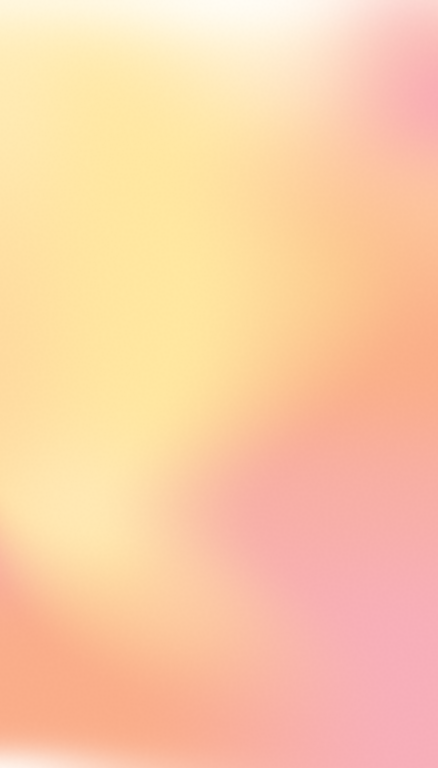
This background is drawn by a Shadertoy shader. Its source:

```glsl
// A soft vertical mesh gradient: butter yellow on the left, coral and pink on the right.
// Two curved, feathered borders divide the broad fields of colour; Gaussian glows
// add the haze and corners, and a faint cellular grain gives the surface some tooth.

const vec3 BUTTER = vec3(1.00, 0.905, 0.625);
const vec3 CREAM  = vec3(1.00, 0.915, 0.73);
const vec3 PEACH  = vec3(0.995, 0.79, 0.62);
const vec3 AMBER  = vec3(0.985, 0.77, 0.54);
const vec3 ORANGE = vec3(0.98, 0.68, 0.54);
const vec3 ROSE   = vec3(0.97, 0.685, 0.65);
const vec3 PINK   = vec3(0.97, 0.685, 0.725);
const vec3 MAUVE  = vec3(0.97, 0.64, 0.72);
const vec3 BLUSH  = vec3(1.00, 0.93, 0.87);
const vec3 WHITE  = vec3(1.00, 0.995, 0.98);

const float BORDER_X    = 0.69;  // resting place of the yellow-coral border
const float BULGE_DEPTH = 0.28;  // how far the rose field pushes left
const float BULGE_Y     = 0.33;
const float BULGE_SIZE  = 0.15;
const float FLOOR_Y     = 0.18;  // height of the orange floor
const float FLOOR_RISE  = 0.12;  // its extra height at the left side
const float GRAIN_CELLS = 110.0; // grain cells across the width
const float GRAIN_DEPTH = 0.008;

// Elliptical Gaussian, 1 at the centre
float glow(vec2 p, vec2 centre, vec2 radius) {
    vec2 d = (p - centre) / radius;
    return exp(-dot(d, d));
}

// Feathered step from 0 to 1 around zero
float feather(float d, float softness) {
    return smoothstep(-softness, softness, d);
}

vec2 hash2(vec2 cell) {
    vec3 q = fract(cell.xyx * vec3(0.1031, 0.1030, 0.0973));
    q += dot(q, q.yzx + 33.33);
    return fract((q.xx + q.yz) * q.zy);
}

// Distance to the nearest scattered point
float cellNoise(vec2 p) {
    vec2 cell = floor(p);
    float nearest = 2.0;
    for (int j = -1; j <= 1; j++)
        for (int i = -1; i <= 1; i++) {
            vec2 c = cell + vec2(i, j);
            nearest = min(nearest, length(c + hash2(c) - p));
        }
    return nearest;
}

// Colour of the right side, from pink below to peach above
vec3 rightColour(float y) {
    vec3 c = mix(PINK, ROSE, smoothstep(0.15, 0.37, y));
    c = mix(c, ORANGE, smoothstep(0.34, 0.53, y));
    return mix(c, PEACH, smoothstep(0.54, 0.79, y));
}

void mainImage(out vec4 fragColor, in vec2 fragCoord) {
    vec2 p = fragCoord / iResolution.xy;

    // Yellow field with a cream patch and a peach left side
    vec3 col = BUTTER;
    col = mix(col, PEACH, 0.42 * glow(p, vec2(-0.03, 0.50), vec2(0.20, 0.28)));
    col = mix(col, CREAM, 0.70 * glow(p, vec2(0.18, 0.34), vec2(0.22, 0.10)));

    // Coral field behind a curved border
    float bulge = exp(-pow(abs(p.y - BULGE_Y) / BULGE_SIZE, 2.0));
    float notch = 0.07 * exp(-pow(abs(p.y - 0.76) / 0.08, 2.0));
    float border = BORDER_X - BULGE_DEPTH * bulge - notch + 0.15 * smoothstep(0.76, 1.0, p.y);
    float right = feather(p.x - border, mix(0.28, 0.21, bulge));
    vec3 warm = mix(rightColour(p.y), AMBER, 0.7 * glow(p, vec2(0.74, 0.64), vec2(0.20, 0.11)));
    col = mix(col, warm, right);

    // Orange floor turning pink to the right
    float floorTop = FLOOR_Y + FLOOR_RISE * exp(-p.x / 0.16);
    float ground = feather(floorTop - p.y, 0.075 + 0.14 * p.x);
    vec3 groundColour = mix(ORANGE, PINK, smoothstep(0.25, 0.95, p.x));
    groundColour = mix(groundColour, ROSE, 0.7 * glow(p, vec2(0.0, 0.28), vec2(0.22, 0.07)));
    col = mix(col, groundColour, ground);
    col = mix(col, PEACH + vec3(0.0, 0.0, 0.05), 0.35 * glow(p, vec2(0.40, 0.215), vec2(0.16, 0.07)));

    // Blush veil, then white haze along the top
    col = mix(col, BLUSH, 0.50 * glow(p, vec2(0.66, 0.91), vec2(0.28, 0.085)));
    float haze = 0.62 * exp(-pow((1.0 - p.y) / 0.05, 1.5));
    float cloud = 0.85 * glow(p, vec2(0.57, 1.02), vec2(0.32, 0.085));
    float side = 0.20 * glow(p, vec2(0.0, 0.88), vec2(0.18, 0.16));
    col = mix(col, WHITE, 1.0 - (1.0 - haze) * (1.0 - cloud) * (1.0 - side));

    // Pink upper right and white lower left corners
    col = mix(col, MAUVE, 0.82 * glow(p, vec2(1.06, 0.875), vec2(0.25, 0.10)));
    col = mix(col, PINK, 0.32 * glow(p, vec2(0.94, 0.97), vec2(0.15, 0.07)));
    col = mix(col, WHITE, 0.90 * glow(p, vec2(-0.02, -0.01), vec2(0.24, 0.036)));
    col = mix(col, WHITE, 0.28 * glow(p, vec2(0.22, -0.01), vec2(0.32, 0.03)));

    // Faint grain in square cells
    vec2 q = p * vec2(1.0, iResolution.y / iResolution.x);
    col += GRAIN_DEPTH * (cellNoise(q * GRAIN_CELLS) - 0.45);

    fragColor = vec4(clamp(col, 0.0, 1.0), 1.0);
}
```
